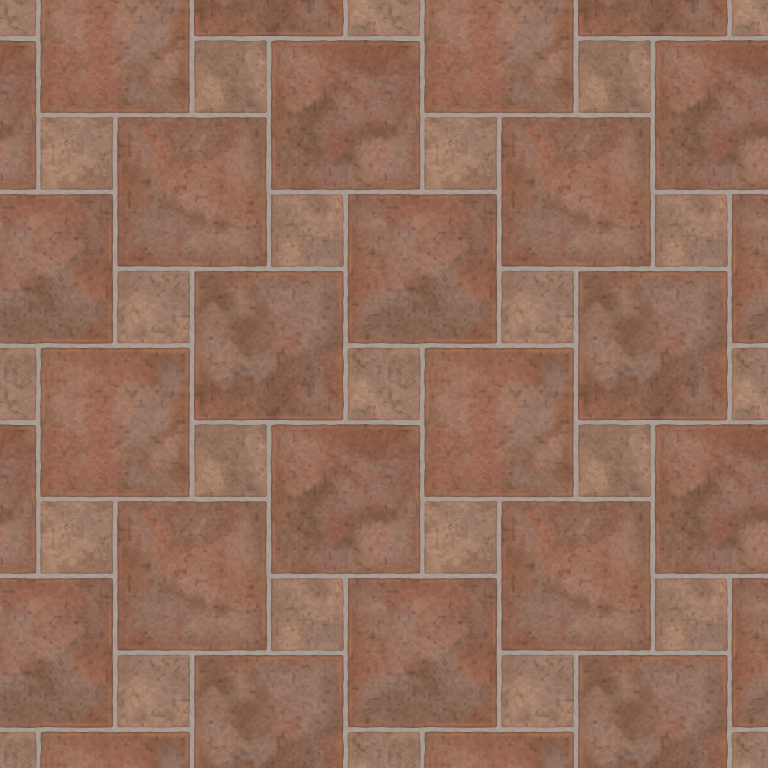
This texture is drawn by a Shadertoy shader. Its source:

```glsl
// Terracotta floor in a pinwheel layout: 2x2-cell slabs and 1x1-cell insets with pale grout.
// Ten cells span the canvas; the layout recurs every five cells, so it makes 2 by 2 repeats.
// Each piece has its own noise, seeded by its cell modulo five, so the canvas tiles.

const float CELLS = 10.0;
const float PERIOD = 5.0;
const float GROUT_HALF = 0.029;

const vec3 GROUT = vec3(0.655, 0.605, 0.570);
const vec3 UMBER = vec3(0.485, 0.345, 0.270);
const vec3 CLAY = vec3(0.610, 0.455, 0.380);
const vec3 RUST = vec3(0.585, 0.375, 0.300);
const vec3 ASH = vec3(0.565, 0.455, 0.405);
const vec3 SAND = vec3(0.630, 0.490, 0.405);
const vec3 RIM = vec3(0.670, 0.445, 0.350);

float hash(vec2 p) {
    vec3 q = fract(p.xyx * vec3(0.1031, 0.1030, 0.0973));
    q += dot(q, q.yzx + 33.33);
    return fract((q.x + q.y) * q.z);
}

float noise(vec2 p) {
    vec2 i = floor(p), f = fract(p);
    f = f * f * (3.0 - 2.0 * f);
    float low = mix(hash(i), hash(i + vec2(1, 0)), f.x);
    float high = mix(hash(i + vec2(0, 1)), hash(i + vec2(1, 1)), f.x);
    return mix(low, high, f.y);
}

float fbm(vec2 p) {
    float sum = 0.0, amplitude = 0.5;
    for (int octave = 0; octave < 5; octave++) {
        sum += amplitude * noise(p);
        p = mat2(1.6, 1.2, -1.2, 1.6) * p + 19.7;
        amplitude *= 0.5;
    }
    return sum / 0.97;
}

// Signed distance to a rounded square, negative inside
float roundedSquare(vec2 p, float halfSide, float radius) {
    vec2 q = abs(p) - halfSide + radius;
    return length(max(q, 0.0)) + min(max(q.x, q.y), 0.0) - radius;
}

// Finds the piece covering a cell: xy is its first corner, z its side
vec3 findPiece(vec2 cell) {
    float k = mod(cell.x + 2.0 * cell.y, PERIOD);
    if (k == 2.0) return vec3(cell, 1.0);
    float quarter = mod(k + 2.0, PERIOD);
    return vec3(cell - vec2(mod(quarter, 2.0), floor(quarter * 0.5)), 2.0);
}

// Thin broken contour lines of a noise field
float veins(vec2 p, float width) {
    float field = fbm(p * 2.3 + 0.6 * fbm(p * 4.0));
    float patches = smoothstep(0.46, 0.64, fbm(p * 2.0 + 71.0));
    return (1.0 - smoothstep(0.0, width, abs(field - 0.5))) * patches;
}

vec3 slabColor(vec2 p, float inset) {
    vec2 warp = vec2(fbm(p * 1.7 + 5.0), fbm(p * 1.7 + 43.0));
    vec2 q = p + 0.7 * warp;
    vec3 color = mix(UMBER, CLAY, smoothstep(0.28, 0.64, fbm(q * 1.9)));
    color = mix(color, RUST, 0.65 * smoothstep(0.44, 0.68, fbm(q * 1.6 + 27.0)));
    color = mix(color, ASH, 0.60 * smoothstep(0.47, 0.68, fbm(q * 2.1 + 61.0)));
    // Scorched border with an uneven reach
    float scorch = 1.0 - smoothstep(0.0, 0.32, inset + 0.35 * (warp.x - 0.5));
    color = mix(color, UMBER * vec3(1.06, 1.0, 0.96), 0.55 * scorch);
    return color * (1.0 - 0.07 * veins(p * 1.4, 0.035));
}

vec3 insetColor(vec2 p) {
    vec3 color = SAND * mix(0.90, 1.07, smoothstep(0.3, 0.7, fbm(p * 3.0)));
    color = mix(color, ASH * 1.06, 0.5 * smoothstep(0.45, 0.7, fbm(p * 2.4 + 37.0)));
    return color * (1.0 - 0.15 * veins(p * 1.7, 0.025));
}

void mainImage(out vec4 fragColor, in vec2 fragCoord) {
    vec2 uv = fragCoord / iResolution.xy;
    vec2 p = vec2(uv.x, 1.0 - uv.y) * CELLS - 0.5;
    float pixel = CELLS / iResolution.y;

    // Layout and per-piece noise domain
    vec3 piece = findPiece(floor(p));
    vec2 local = p - piece.xy;
    vec2 id = mod(piece.xy, PERIOD);
    vec2 q = local + 90.0 * vec2(hash(id + 3.0), hash(id + 11.0));
    bool isSlab = piece.z > 1.5;

    // Slightly worn edge
    float halfSide = 0.5 * piece.z;
    float inset = -roundedSquare(local - halfSide, halfSide - GROUT_HALF, 0.025);
    inset += 0.012 * (noise(q * 9.0) - 0.5);

    // Glaze, fine grain and small pits
    vec3 tile = isSlab ? slabColor(q, inset) : insetColor(q);
    tile *= 0.96 + 0.08 * hash(id + 29.0) * (isSlab ? 0.7 : 0.4) + 0.015;
    tile *= 1.0 + 0.11 * (noise(q * 24.0) - 0.5) + 0.07 * (noise(q * 47.0) - 0.5);
    tile *= 1.0 - 0.12 * smoothstep(0.76, 0.92, noise(q * 15.0 + 7.0));

    // Warm rim just inside the edge, then a dark seam against the grout
    float rim = exp(-pow((inset - 0.035) / 0.022, 2.0));
    tile = mix(tile, RIM, rim * (isSlab ? 0.6 : 0.3) * smoothstep(0.25, 0.7, noise(q * 5.0)));
    tile *= 1.0 - 0.12 * exp(-pow(inset / 0.018, 2.0));

    vec3 grout = GROUT * (0.96 + 0.08 * noise(q * 20.0));
    float cover = smoothstep(-0.6 * pixel, 0.6 * pixel, inset);
    fragColor = vec4(mix(grout, tile, cover), 1.0);
}
```
